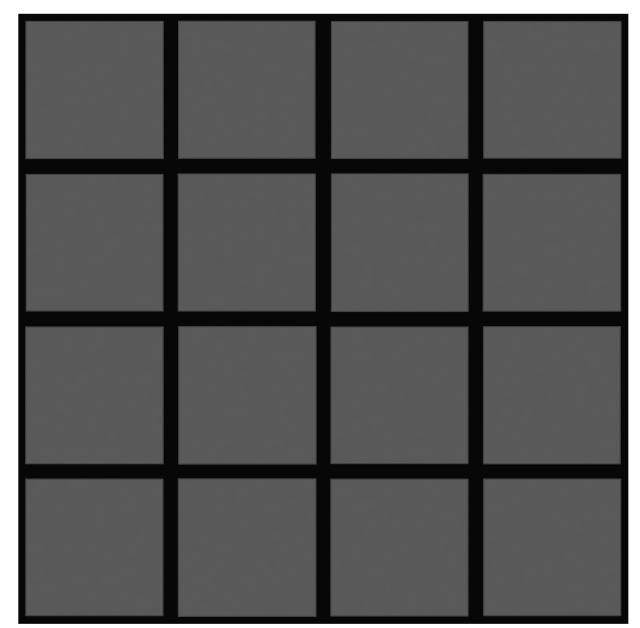
This pattern is drawn by a WebGL 1 fragment shader. Its source:

```glsl
precision highp float;

uniform vec2 u_resolution;

const float TILES = 4.0;
const vec2 PANEL_CENTER = vec2(0.5052, 0.4831);
const float PANEL_HALF = 0.4766;
const float TILE_HALF = 0.1079;
const float CORNER_RADIUS = 0.0012;
const float RIM_WIDTH = 0.0018;
const float EDGE_JITTER = 0.0005;

const vec3 PAPER = vec3(1.0);
const vec3 GROUT = vec3(0.027);
const vec3 RIM = vec3(0.26);
const vec3 FACE = vec3(0.35);

vec2 hash2(vec2 p) {
  vec2 q = vec2(dot(p, vec2(127.1, 311.7)), dot(p, vec2(269.5, 183.3)));
  return fract(sin(q) * 43758.5) * 2.0 - 1.0;
}

float gradientNoise(vec2 p) {
  vec2 i = floor(p);
  vec2 f = fract(p);
  vec2 u = f * f * f * (f * (f * 6.0 - 15.0) + 10.0);
  float a = dot(hash2(i), f);
  float b = dot(hash2(i + vec2(1.0, 0.0)), f - vec2(1.0, 0.0));
  float c = dot(hash2(i + vec2(0.0, 1.0)), f - vec2(0.0, 1.0));
  float d = dot(hash2(i + vec2(1.0, 1.0)), f - vec2(1.0, 1.0));
  return mix(mix(a, b, u.x), mix(c, d, u.x), u.y);
}

float boxDistance(vec2 p, vec2 halfSize, float radius) {
  vec2 q = abs(p) - halfSize + radius;
  return length(max(q, 0.0)) + min(max(q.x, q.y), 0.0) - radius;
}

// Antialiased coverage of the inside of a signed distance
float coverage(float dist, float pixel) {
  return clamp(0.5 - dist / pixel, 0.0, 1.0);
}

// Distance to the tile of one cell, with slightly uneven edges
float tileDistance(vec2 local, vec2 cell) {
  vec2 shift = hash2(cell + 3.0) * EDGE_JITTER;
  vec2 halfSize = TILE_HALF + hash2(cell + 17.0) * EDGE_JITTER;
  return boxDistance(local - shift, halfSize, CORNER_RADIUS);
}

// Flat grey with a faint mottle
vec3 tileFace(vec2 p) {
  float mottle = gradientNoise(p * 60.0) + 0.6 * gradientNoise(p * 230.0);
  return FACE + 0.007 * mottle;
}

void main() {
  float pixel = 1.0 / u_resolution.x;
  vec2 p = gl_FragCoord.xy * pixel;
  vec2 panel = p - PANEL_CENTER;

  // Square cells across the panel
  float pitch = 2.0 * PANEL_HALF / TILES;
  vec2 grid = (panel + PANEL_HALF) / pitch;
  vec2 cell = clamp(floor(grid), 0.0, TILES - 1.0);
  vec2 local = (grid - cell - 0.5) * pitch;

  float panelDist = boxDistance(panel, vec2(PANEL_HALF), 0.0);
  float tileDist = tileDistance(local, cell);

  // Paper, dark grout, tile rim, tile face
  vec3 color = mix(PAPER, GROUT, coverage(panelDist, pixel));
  color = mix(color, RIM, coverage(tileDist, pixel));
  color = mix(color, tileFace(p), coverage(tileDist + RIM_WIDTH, pixel));

  gl_FragColor = vec4(color, 1.0);
}
```
